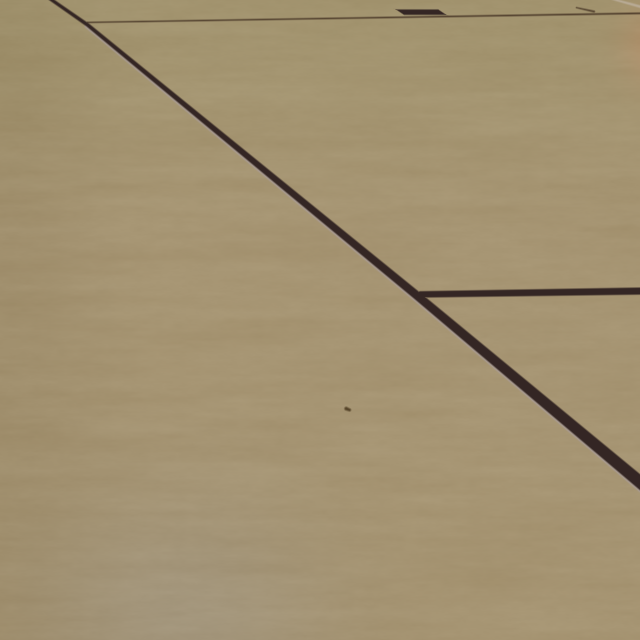
Reproduce this texture procedurally as a WebGL 2 fragment shader.

```glsl
#version 300 es
precision highp float;
uniform vec2 u_resolution;
out vec4 fragColor;

const vec3 TILE = vec3(0.650, 0.582, 0.448);
const vec3 COOL_TILE = vec3(0.635, 0.585, 0.490);
const vec3 GROUT = vec3(0.205, 0.150, 0.140);
const vec3 THIN_GROUT = vec3(0.27, 0.20, 0.14);
const vec3 PALE_EDGE = vec3(0.66, 0.61, 0.60);
const vec3 SPECK = vec3(0.30, 0.23, 0.13);

float hash(vec2 p) {
  return fract(sin(dot(p, vec2(127.1, 311.7))) * 43758.5453);
}

float noise(vec2 p) {
  vec2 cell = floor(p), f = fract(p);
  f = f * f * (3.0 - 2.0 * f);
  float low = mix(hash(cell), hash(cell + vec2(1, 0)), f.x);
  float high = mix(hash(cell + vec2(0, 1)), hash(cell + vec2(1, 1)), f.x);
  return mix(low, high, f.y);
}

// Sum of stretched noise octaves, centred on zero
float grain(vec2 p, vec2 scale) {
  float sum = 0.0, gain = 0.5;
  for (int i = 0; i < 4; i++) {
    sum += gain * (noise(p * scale + float(i) * 17.3) - 0.5);
    scale *= 2.0;
    gain *= 0.6;
  }
  return sum;
}

// Distance to a segment whose half width changes from ra to rb
float taper(vec2 p, vec2 a, vec2 b, float ra, float rb) {
  vec2 ab = b - a;
  float t = clamp(dot(p - a, ab) / dot(ab, ab), 0.0, 1.0);
  return length(p - a - ab * t) - mix(ra, rb, t);
}

// Box with sides sheared along x
float shearedBox(vec2 p, vec2 halfSize, float shear) {
  p.x -= p.y * shear;
  vec2 d = abs(p) - halfSize;
  return max(d.x * 0.7, d.y);
}

float cover(float d, float soft) {
  return 1.0 - smoothstep(-soft, soft, d);
}

float glow(vec2 p, vec2 centre, vec2 radius) {
  vec2 q = (p - centre) / radius;
  return exp(-dot(q, q));
}

void main() {
  vec2 uv = gl_FragCoord.xy / u_resolution;
  float soft = 0.0006 + 0.8 / min(u_resolution.x, u_resolution.y);

  // Tile surface with broad light and horizontal grain
  vec3 col = TILE;
  col = mix(col, COOL_TILE, 0.8 * glow(uv, vec2(0.28, 0.02), vec2(0.22, 0.2)));
  col += vec3(-0.012, -0.001, -0.012) * smoothstep(0.6, 1.0, uv.y);
  col -= 0.022 * (1.0 - smoothstep(0.0, 0.25, uv.x));
  col += vec3(0.05, -0.01, -0.01) * glow(uv, vec2(1.02, 0.93), vec2(0.05, 0.06));
  float streak = grain(uv, vec2(5.0, 45.0));
  col += vec3(0.034, 0.040, 0.046) * streak;
  col += 0.018 * grain(uv + 3.7, vec2(50.0, 120.0));

  // Joints, widening toward the viewer
  vec2 bend = vec2(0.137, 0.961);
  vec2 fork = vec2(0.653, 0.537);
  vec2 farEnd = vec2(0.068, 1.009);
  vec2 nearEnd = vec2(1.02, 0.230);
  float diagonal = min(taper(uv, farEnd, bend, 0.0025, 0.0029),
                       min(taper(uv, bend, fork, 0.0029, 0.0066),
                           taper(uv, fork, nearEnd, 0.0066, 0.0098)));
  float branch = taper(uv, fork + vec2(0.004, 0.003), vec2(1.02, 0.5455), 0.0050, 0.0056);
  float topJoint = taper(uv, vec2(0.137, 0.965), vec2(1.02, 0.9795), 0.0011, 0.0014);

  // Pale bevel below the diagonal
  vec2 shift = vec2(0.0018, 0.0022);
  float bevel = min(taper(uv + shift, bend, fork, 0.0029, 0.0066),
                    taper(uv + shift, fork, nearEnd, 0.0066, 0.0098));
  col = mix(col, PALE_EDGE, 0.75 * cover(bevel, soft));
  col = mix(col, THIN_GROUT, 0.85 * cover(topJoint, soft));
  col = mix(col, GROUT, cover(min(diagonal, branch), soft));

  // Marks along the far joint and the bright corner edge
  float patchMark = shearedBox(uv - vec2(0.658, 0.981), vec2(0.033, 0.0042), -1.5);
  float dash = taper(uv, vec2(0.901, 0.988), vec2(0.928, 0.982), 0.0010, 0.0016);
  float corner = taper(uv, vec2(0.955, 1.002), vec2(1.01, 0.987), 0.0014, 0.0022);
  col = mix(col, GROUT, cover(patchMark, soft));
  col = mix(col, THIN_GROUT, 0.8 * cover(dash, soft));
  col = mix(col, vec3(0.74, 0.69, 0.62), 0.8 * cover(corner, soft));

  // Lone speck
  float speck = taper(uv, vec2(0.541, 0.3615), vec2(0.546, 0.3595), 0.0027, 0.0022);
  col = mix(col, SPECK, 0.9 * cover(speck, soft * 1.2));

  fragColor = vec4(col, 1.0);
}
```
